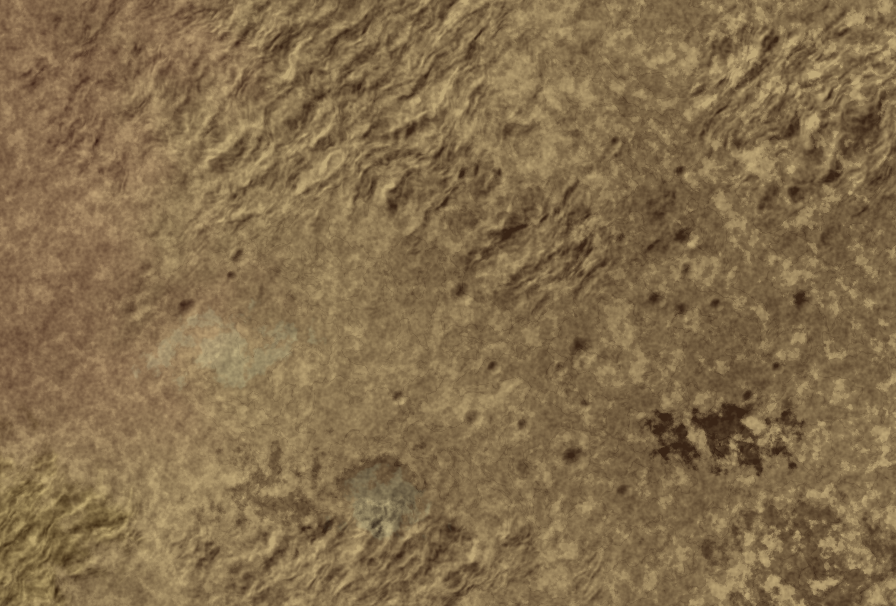
Give the GLSL for this texture, as a WebGL 1 fragment shader.

```glsl
precision highp float;
// Aerial view of an arid volcanic plain: eroded ridges, craters, lava and pale salt flats.
uniform vec2 u_resolution;

const vec3 DARK_ROCK = vec3(0.35, 0.27, 0.18);
const vec3 PALE_SAND = vec3(0.67, 0.58, 0.41);
const vec3 RUST_TINT = vec3(0.015, -0.010, 0.005);
const vec3 OLIVE_TINT = vec3(-0.01, -0.005, -0.03);
const vec3 SALT_TINT = vec3(-0.01, 0.02, 0.03);
const vec2 LIGHT_DIR = vec2(-0.7, 0.7);

vec2 hash2(vec2 cell) {
  vec3 q = fract(cell.xyx * vec3(0.1031, 0.1030, 0.0973));
  q += dot(q, q.yzx + 33.33);
  return fract((q.xx + q.yz) * q.zy);
}

float cornerDot(vec2 cell, vec2 offset) {
  float angle = 6.2832 * hash2(cell + 57.0).x;
  return dot(vec2(cos(angle), sin(angle)), offset);
}

float gradientNoise(vec2 p) {
  vec2 i = floor(p), f = fract(p);
  vec2 u = f * f * f * (f * (f * 6.0 - 15.0) + 10.0);
  vec2 e = vec2(1.0, 0.0);
  float low = mix(cornerDot(i, f), cornerDot(i + e, f - e), u.x);
  float high = mix(cornerDot(i + e.yx, f - e.yx), cornerDot(i + 1.0, f - 1.0), u.x);
  return mix(low, high, u.y);
}

float fbm(vec2 p) {
  float sum = 0.0, gain = 1.0;
  for (int k = 0; k < 5; k++) {
    sum += gain * gradientNoise(p);
    p = mat2(1.6, 1.2, -1.2, 1.6) * p + 17.3;
    gain *= 0.55;
  }
  return sum;
}

// Branching ridges, stretched along a rising diagonal.
float ridgeHeight(vec2 p) {
  vec2 q = vec2(0.75 * p.x - 0.66 * p.y, 0.66 * p.x + 0.75 * p.y) * vec2(15.0, 8.0);
  float sum = 0.0, gain = 1.0;
  for (int k = 0; k < 4; k++) {
    sum += gain * (1.0 - 2.0 * sqrt(0.002 + pow(gradientNoise(q), 2.0)));
    q = mat2(1.7, 1.0, -1.0, 1.7) * q + 9.1;
    gain *= 0.5;
  }
  return sum;
}

float hillshade(vec2 p, float reach) {
  return ridgeHeight(p - LIGHT_DIR * reach) - ridgeHeight(p + LIGHT_DIR * reach);
}

// Soft elliptical region whose edge is broken up by a wobble value.
float region(vec2 p, vec2 center, vec2 radius, float wobble) {
  return 1.0 - smoothstep(0.45, 1.05, length((p - center) / radius) + wobble);
}

// One possible crater per grid cell: dark pit, shaded wall, lit far rim.
float craters(vec2 p, float density, float chance) {
  vec2 cell = floor(p * density);
  vec2 rnd = hash2(cell + 3.7), pick = hash2(cell + 91.0);
  float radius = mix(0.2, 0.32, rnd.x * rnd.y);
  vec2 d = (fract(p * density) - mix(vec2(0.32), vec2(0.68), rnd)) / radius;
  float falloff = max(1.0 - dot(d, d), 0.0);
  float shade = -0.5 * falloff * falloff - 1.7 * dot(d, LIGHT_DIR) * falloff;
  return shade * (1.0 - smoothstep(chance - 0.04, chance + 0.04, pick.x));
}

void main() {
  vec2 p = gl_FragCoord.xy / u_resolution.y;
  vec2 warp = vec2(fbm(p * 5.0), fbm(p * 5.0 + 31.0));
  vec2 q = p + 0.03 * warp;
  float broad = fbm(q * 3.0 + 4.0);
  float patches = fbm(q * 17.0 + 8.0);
  float speckle = fbm(p * 45.0 + 20.0);
  float grain = gradientNoise(p * 115.0) + 0.7 * gradientNoise(p * 190.0 + 5.0);
  float wobble = 0.5 * warp.x + 0.5 * patches;
  float ragged = 0.6 * warp.y + 1.1 * patches + 0.7 * speckle;

  // Where each landform lies.
  float hills = region(p, vec2(0.55, 0.9), vec2(0.46, 0.34), wobble);
  hills = max(hills, region(p, vec2(1.32, 0.83), vec2(0.22, 0.2), wobble));
  hills = max(hills, region(p, vec2(0.03, 0.08), vec2(0.24, 0.2), wobble));
  hills = max(hills, region(p, vec2(0.58, 0.07), vec2(0.38, 0.1), wobble));
  hills = max(hills, 0.9 * region(p, vec2(0.91, 0.59), vec2(0.18, 0.1), wobble));
  float plateau = region(p, vec2(1.08, 0.58), vec2(0.5, 0.4), 0.5 * wobble);
  float valley = region(p, vec2(0.45, 0.4), vec2(0.3, 0.38), wobble);
  valley = max(valley, region(p, vec2(0.28, 0.14), vec2(0.06, 0.28), wobble));
  float salt = region(p, vec2(0.37, 0.42), vec2(0.1, 0.05), ragged);
  salt = max(salt, region(p, vec2(0.63, 0.16), vec2(0.08, 0.045), ragged));
  float lava = region(p, vec2(1.2, 0.28), vec2(0.11, 0.045), ragged);
  lava = max(lava, 0.6 * region(p, vec2(0.48, 0.18), vec2(0.12, 0.07), ragged));
  lava = max(lava, 0.6 * region(p, vec2(0.62, 0.21), vec2(0.08, 0.05), ragged));
  lava = max(lava, 0.6 * region(p, vec2(1.33, 0.06), vec2(0.14, 0.1), ragged));
  float west = 1.0 - smoothstep(0.1, 0.48, p.x + 0.2 * warp.y);
  float east = smoothstep(0.7, 1.4, p.x);

  // Brightness: ground cover, then relief and craters.
  float tone = 0.53 + 0.27 * broad + 0.2 * patches + 0.26 * speckle + 0.24 * grain;
  tone += 0.2 * valley + 0.3 * salt - 0.15 * plateau - 0.6 * lava - 0.1 * hills;
  float flecks = 0.7 * patches + 0.8 * speckle + 0.25 * broad;
  tone += mix(0.1, 0.3, east) * smoothstep(0.15, 0.4, flecks);
  float shoreline = 1.0 - smoothstep(0.0, 0.09, abs(patches + 0.3 * broad));
  tone -= 0.16 * shoreline * (1.0 - hills) * (1.0 - west);
  tone += mix(0.3, 1.7, hills) * hillshade(q, 0.003);
  float volcanic = region(p, vec2(0.9, 0.55), vec2(0.7, 0.45), 0.3 * broad);
  tone += 0.8 * craters(p + 0.008 * warp, 11.0, 0.34 * volcanic - 0.05);
  tone += 0.75 * craters(p + 0.005 * warp + 0.37, 19.0, 0.24 * volcanic - 0.05);

  // Colour: shared ramp with local mineral tints.
  vec3 color = mix(DARK_ROCK, PALE_SAND, clamp(tone, -0.4, 1.25));
  color += RUST_TINT * west * smoothstep(0.15, 0.4, p.y);
  color += OLIVE_TINT * region(p, vec2(0.03, 0.1), vec2(0.2, 0.18), wobble);
  color += SALT_TINT * salt;
  gl_FragColor = vec4(color, 1.0);
}
```
